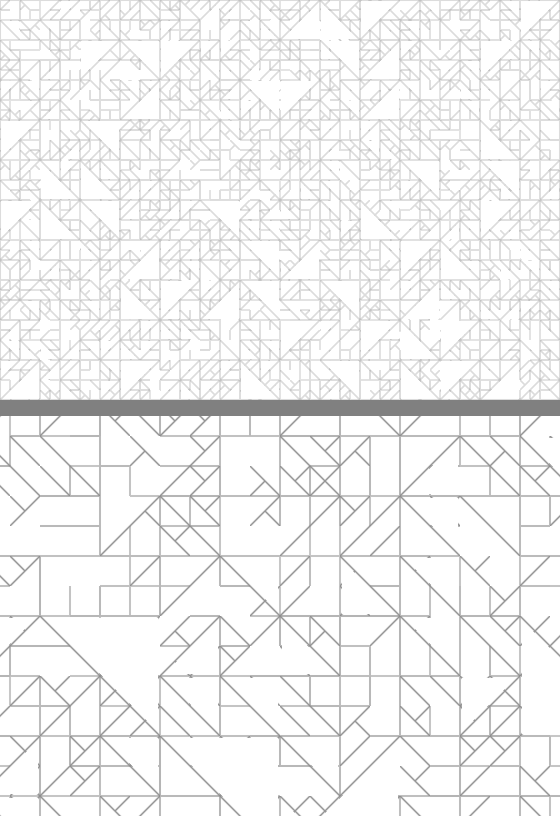
Top, the full canvas; bottom, a detail of the centre.
This pattern is drawn by a Shadertoy shader. Its source:

```glsl
// Hairline mesh of nested squares and right triangles, grey on white.

const float ROWS = 20.0;          // grid cells over the canvas height
const float LINE_WIDTH = 0.024;   // in cells
const float BLUR_PIXELS = 1.6;    // softness of a line edge
const float HALF_ROOT = 0.70711;
const vec3 PAPER = vec3(1.0);
const vec3 LINE_GREY = vec3(0.54);

float hash(vec2 id, float seed) {
    vec3 v = fract(vec3(id.xyx + seed * 7.31) * vec3(0.1031, 0.1030, 0.0973));
    v += dot(v, v.yzx + 33.33);
    return fract((v.x + v.y) * v.z);
}

// Box-filtered coverage of a thin line at distance d
float lineInk(float d, float blur) {
    float h = 0.5 * LINE_WIDTH;
    return clamp(0.5 + (d + h) / blur, 0.0, 1.0)
         - clamp(0.5 + (d - h) / blur, 0.0, 1.0);
}

// Moves a random corner of the unit square to the origin
vec2 turnCorner(vec2 q, vec2 id, float seed) {
    vec2 flip = step(0.5, vec2(hash(id, seed), hash(id, seed + 1.0)));
    return mix(q, 1.0 - q, flip);
}

// Signed distance to the diagonal opposite the origin corner
float diagonal(vec2 q) {
    return (1.0 - q.x - q.y) * HALF_ROOT;
}

// Depth inside the triangle at the origin corner
float triangleDepth(vec2 q) {
    return min(min(q.x, q.y), diagonal(q));
}

// One family of upright edges; x runs across the lines
float edgeInk(vec2 g, float size, float share, float longShare, float phase,
              float seed, float blur) {
    vec2 id = vec2(round(g.x), floor(g.y));
    bool isLong = mod(id.x + phase, 3.0) < 0.5;
    float shown = step(hash(id, seed), isLong ? longShare : share);
    float strength = mix(0.75, 1.0, hash(id, seed + 3.0));
    return shown * strength * lineInk(abs(g.x - id.x) * size, blur);
}

// Both families of edges of a square grid
float gridInk(vec2 p, float size, float share, float longShare, float seed, float blur) {
    vec2 g = p / size;
    return max(edgeInk(g, size, share, longShare, 0.0, seed, blur),
               edgeInk(g.yx, size, share, longShare, 1.0, seed + 11.0, blur));
}

// Short diagonals and their bisecting spurs in half-size squares
float smallTriangleInk(vec2 p, float size, float seed, float blur) {
    vec2 id = floor(p / size);
    vec2 cell = floor(p);
    vec2 source = hash(id, seed) < 0.68 ? cell : id + 200.0;
    vec2 q = turnCorner(fract(p / size), source, 40.0);
    float share = mix(0.28, 0.62, hash(cell, seed + 1.0));
    float shown = step(hash(id, seed + 2.0), share);
    float spur = step(hash(id, seed + 3.0), 0.38) * step(q.x + q.y, 1.0)
               * lineInk(abs(q.x - q.y) * HALF_ROOT * size, blur);
    return shown * max(lineInk(abs(diagonal(q)) * size, blur), spur);
}

void mainImage(out vec4 fragColor, in vec2 fragCoord) {
    float pixel = ROWS / iResolution.y;
    float blur = BLUR_PIXELS * pixel;
    float reach = 0.5 * (LINE_WIDTH + blur);
    vec2 p = fragCoord * pixel;
    vec2 extent = iResolution.xy * pixel;

    // Blocks of two by two cells, some with one empty half
    vec2 block = floor(p / 2.0);
    vec2 b = turnCorner(fract(p / 2.0), block, 20.0);
    float hasBlock = step(hash(block, 23.0), 0.3);
    float blockOpen = 1.0 - hasBlock * step(reach, triangleDepth(b) * 2.0);
    float blockInk = hasBlock * lineInk(abs(diagonal(b)) * 2.0, blur);

    // Single cells, split by a diagonal and partly left empty
    vec2 cell = floor(p);
    vec2 c = turnCorner(fract(p), cell, 40.0);
    float pick = hash(cell, 43.0);
    float cellOpen = 1.0 - step(pick, 0.5) * step(reach, triangleDepth(c));
    float cellInk = step(pick, 0.68) * lineInk(abs(diagonal(c)), blur);

    // Edges and slants are merged apart, so that crossings darken
    float edges = gridInk(p, 1.0, 0.68, 0.92, 60.0, blur);
    edges = max(edges, cellOpen * gridInk(p, 0.5, 0.36, 0.36, 90.0, blur));
    float slants = max(cellInk, cellOpen * smallTriangleInk(p, 0.5, 120.0, blur));
    edges *= blockOpen;
    slants = max(slants * blockOpen, blockInk);

    // Frame along the canvas border
    vec2 border = min(p, extent - p);
    edges = max(edges, lineInk(abs(min(border.x, border.y) - LINE_WIDTH), blur));

    float ink = 1.0 - (1.0 - edges) * (1.0 - slants);
    fragColor = vec4(mix(PAPER, LINE_GREY, ink), 1.0);
}
```
